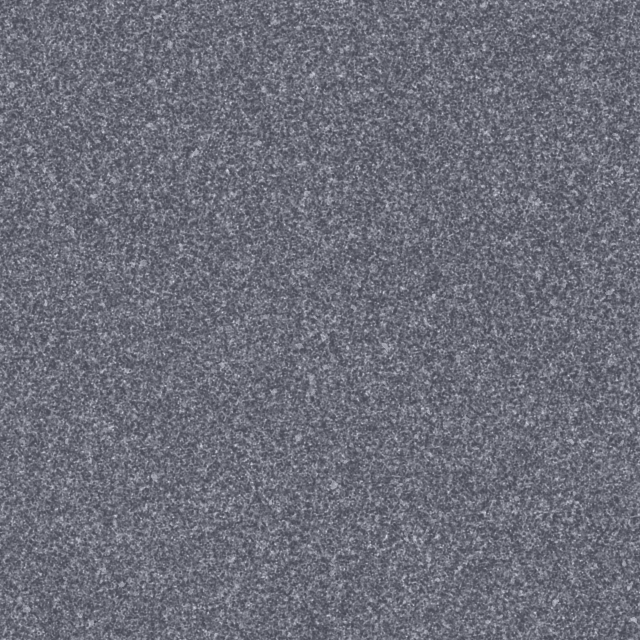
Give the GLSL for this texture, as a Shadertoy shader.

```glsl
// Fine-grained blue-grey stone: a dense salt-and-pepper of short mineral flecks
// made from stretched value noise in several directions, with very faint broad
// clouding and sparse ragged pale crystals scattered by a jittered grid.

#define FLECK_SCALE vec2(430.0, 260.0)
#define FLECK_LAYERS 3
#define GRAIN_CONTRAST 0.079
#define GRAIN_SKEW 0.011
#define MID_TONE 0.417
#define STONE_TINT vec3(-0.006, 0.0, 0.045)
#define FLAKE_GRID 68.0
#define FLAKE_SHARE 0.19
#define FLAKE_TONE 0.68
#define CLOUD_DEPTH 0.012

// Integer hash of a lattice cell, with a seed, giving 0..1
float hash(vec2 cell, uint seed) {
    uvec2 q = uvec2(ivec2(cell) + 4096);
    uint h = q.x * 1597334677u ^ q.y * 3812015801u ^ seed * 2798796415u;
    h = (h ^ (h >> 16)) * 2146121005u;
    h = (h ^ (h >> 15)) * 2221713035u;
    h ^= h >> 16;
    return float(h & 65535u) / 65535.0;
}

// Smooth value noise centred on zero
float noise(vec2 p, uint seed) {
    vec2 cell = floor(p);
    vec2 f = fract(p);
    f = f * f * (3.0 - 2.0 * f);
    float low = mix(hash(cell, seed), hash(cell + vec2(1, 0), seed), f.x);
    float high = mix(hash(cell + vec2(0, 1), seed), hash(cell + vec2(1, 1), seed), f.x);
    return mix(low, high, f.y) - 0.5;
}

mat2 rotation(float angle) {
    float c = cos(angle), s = sin(angle);
    return mat2(c, s, -s, c);
}

// Crossed layers of elongated flecks plus weak clumps, near unit deviation
float mineralGrain(vec2 uv) {
    float grain = 0.0;
    for (int i = 0; i < FLECK_LAYERS; i++) {
        vec2 p = rotation(0.35 + 1.047 * float(i)) * uv;
        grain += 0.55 * noise(p * FLECK_SCALE, uint(i + 1));
    }
    grain += 0.23 * noise(rotation(0.6) * uv * 150.0, 11u);
    grain += 0.06 * noise(rotation(1.1) * uv * 55.0, 12u);
    return grain * 4.65;
}

// Opacity of pale crystals: ragged slivers and chips, mostly small
float crystalFlakes(vec2 uv) {
    vec2 p = uv * FLAKE_GRID;
    vec2 home = floor(p);
    float raggedness = 1.0 * noise(uv * 190.0, 21u) + 0.7 * noise(uv * 330.0, 20u);
    float edge = 1.6 * FLAKE_GRID / 512.0;
    float cover = 0.0;
    for (int y = -1; y <= 1; y++)
    for (int x = -1; x <= 1; x++) {
        vec2 cell = home + vec2(x, y);
        float share = FLAKE_SHARE * (1.0 + 1.2 * noise(cell / 9.0, 22u));
        if (hash(cell, 23u) > share) continue;
        vec2 centre = cell + vec2(hash(cell, 24u), hash(cell, 25u));
        float size = hash(cell, 26u);
        float radius = mix(0.15, 0.42, size * size * size);
        float stretch = mix(1.1, 2.1, hash(cell, 27u));
        vec2 d = rotation(6.283 * hash(cell, 28u)) * (p - centre);
        float dist = length(d * vec2(1.0, stretch)) - radius * (1.0 + raggedness);
        float opacity = mix(0.25, 0.9, hash(cell, 29u));
        cover = max(cover, opacity * (1.0 - smoothstep(-0.5 * edge, 0.5 * edge, dist)));
    }
    return cover;
}

void mainImage(out vec4 fragColor, in vec2 fragCoord) {
    vec2 uv = fragCoord / iResolution.y;

    // Speckled body, with light grains reaching further than dark ones
    float grain = mineralGrain(uv);
    float tone = MID_TONE + GRAIN_CONTRAST * grain + GRAIN_SKEW * grain * grain;

    // Faint broad clouding
    tone += CLOUD_DEPTH * (noise(uv * 4.0, 31u) + 0.7 * noise(uv * 11.0, 32u));

    // Pale crystals keep a trace of the surrounding grain
    float flakeTone = FLAKE_TONE + 0.04 * grain;
    tone = mix(tone, max(tone, flakeTone), crystalFlakes(uv));

    fragColor = vec4(clamp(vec3(max(tone, 0.23)) + STONE_TINT, 0.0, 1.0), 1.0);
}
```
